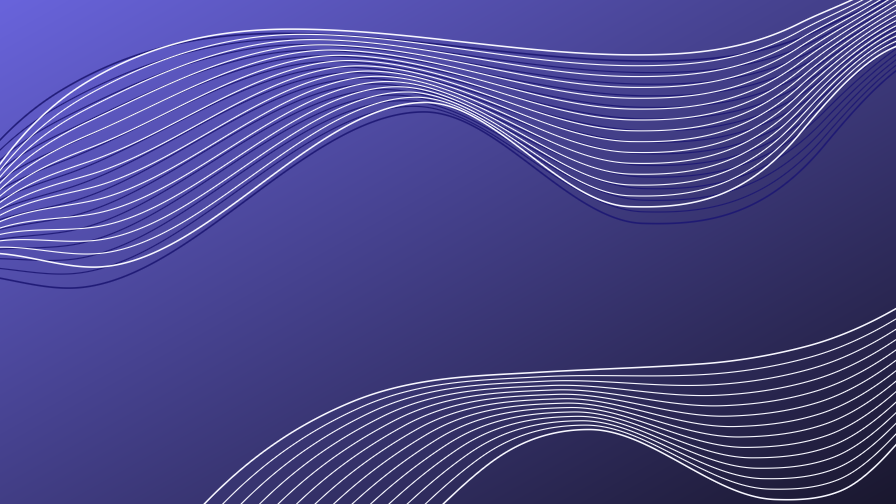
A WebGL 2 fragment shader for this background:

```glsl
#version 300 es
precision highp float;

uniform vec2 u_resolution;
out vec4 fragColor;

const int KNOTS = 6;
const vec2 CANVAS = vec2(16.0, 9.0);

const vec3 VIOLET = vec3(0.41, 0.39, 0.86);
const vec3 MIDNIGHT = vec3(0.10, 0.09, 0.18);
const vec3 SHADOW = vec3(0.11, 0.09, 0.45);
const vec3 WHITE = vec3(0.97, 0.97, 1.0);

// Ribbon borders: each knot holds x, y and slope
const vec3 UPPER_TOP[KNOTS] = vec3[](
    vec3(-0.21, 5.77, 1.5), vec3(1.56, 7.54, 0.6), vec3(5.21, 8.48, 0.0),
    vec3(11.35, 8.02, 0.0), vec3(14.27, 8.58, 0.5), vec3(16.0, 9.46, 0.75));
const vec3 UPPER_BASE[KNOTS] = vec3[](
    vec3(-0.21, 4.48, 0.0), vec3(1.67, 4.23, 0.0), vec3(7.6, 7.17, 0.0),
    vec3(11.25, 5.31, -0.03), vec3(14.27, 6.6, 1.2), vec3(16.0, 8.17, 0.4));
const vec3 LOWER_TOP[KNOTS] = vec3[](
    vec3(3.33, -0.35, 1.15), vec3(6.25, 1.81, 0.42), vec3(9.58, 2.35, 0.06),
    vec3(12.5, 2.5, 0.07), vec3(14.38, 2.81, 0.26), vec3(16.46, 3.77, 0.65));
const vec3 LOWER_BASE[KNOTS] = vec3[](
    vec3(7.29, -0.62, 1.0), vec3(8.75, 0.73, 0.75), vec3(10.52, 1.33, 0.0),
    vec3(13.85, 0.08, -0.03), vec3(15.0, 0.23, 0.4), vec3(16.46, 1.6, 1.2));

// Cubic Hermite span between two knots: returns height and slope at x
vec2 hermite(vec3 a, vec3 b, float x) {
    float span = b.x - a.x;
    float t = clamp((x - a.x) / span, 0.0, 1.0);
    float rise = b.y - a.y;
    float c2 = 3.0 * rise - span * (2.0 * a.z + b.z);
    float c3 = span * (a.z + b.z) - 2.0 * rise;
    float y = a.y + t * (span * a.z + t * (c2 + t * c3));
    float slope = a.z + t * (2.0 * c2 + 3.0 * t * c3) / span;
    return vec2(y, slope);
}

// Distance to the curve blended between the two borders
float strandDistance(vec2 p, vec3 top[KNOTS], vec3 base[KNOTS], float blend) {
    vec3 a = mix(top[0], base[0], blend);
    vec3 b = mix(top[1], base[1], blend);
    for (int i = 2; i < KNOTS; i++) {
        if (p.x > b.x) {
            a = b;
            b = mix(top[i], base[i], blend);
        }
    }
    vec2 curve = hermite(a, b, p.x);
    return abs(p.y - curve.x) / sqrt(1.0 + curve.y * curve.y);
}

// Antialiased coverage of all strands; the outer two are slightly bolder
float ribbon(vec2 p, vec3 top[KNOTS], vec3 base[KNOTS], int strands, float pixel) {
    float cover = 0.0;
    for (int i = 0; i < strands; i++) {
        float blend = float(i) / float(strands - 1);
        float halfWidth = mix(0.010, 0.014, step(0.49, abs(blend - 0.5)));
        float d = strandDistance(p, top, base, blend);
        cover = max(cover, clamp((halfWidth - d) / pixel + 0.5, 0.0, 1.0));
    }
    return cover;
}

// Enlarges a shape around a fixed centre
vec2 enlarge(vec2 p, vec2 centre, float amount) {
    return (p - centre) / amount + centre;
}

void main() {
    vec2 uv = gl_FragCoord.xy / u_resolution;
    vec2 p = uv * CANVAS;
    float pixel = CANVAS.x / u_resolution.x;

    // Corner-to-corner gradient
    vec3 color = mix(VIOLET, MIDNIGHT, 0.5 * (uv.x + 1.0 - uv.y));

    // Dark echo behind the upper ribbon
    vec2 shadowPoint = enlarge(p, vec2(8.0, 9.58), 1.07);
    float shade = ribbon(shadowPoint, UPPER_TOP, UPPER_BASE, 15, pixel);
    color = mix(color, SHADOW, 0.9 * shade);

    // White ribbons
    float upper = ribbon(p, UPPER_TOP, UPPER_BASE, 15, pixel);
    float lower = ribbon(p, LOWER_TOP, LOWER_BASE, 14, pixel);
    color = mix(color, WHITE, max(upper, lower));

    fragColor = vec4(color, 1.0);
}
```
